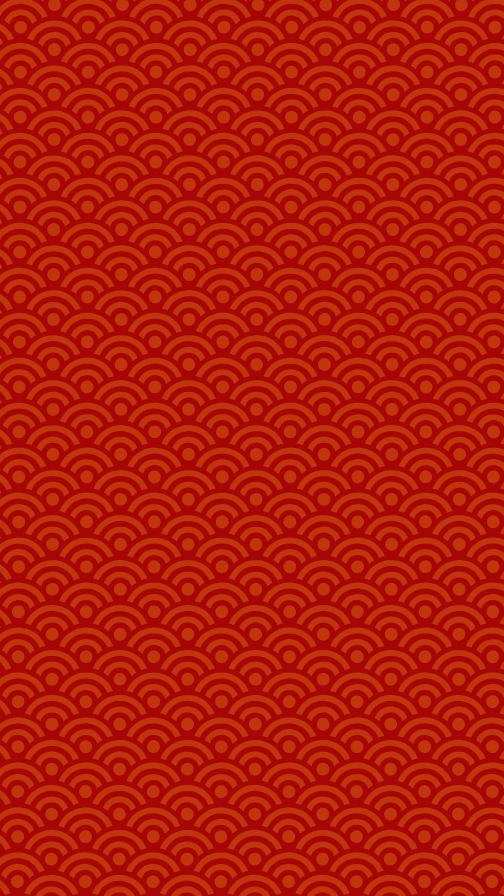
This pattern is drawn by a WebGL 1 fragment shader. Its source:

```glsl
precision highp float;

uniform vec2 u_resolution;

// Lengths are in units of one horizontal repeat.
#define REPEATS_ACROSS 7.435
#define ROW_STEP 0.3317
#define PHASE vec2(0.8055, 0.069)
#define LEAN 0.0037
#define SCALE_RADIUS 0.5
#define DOT_RADIUS 0.094
#define INNER_RING 0.217
#define OUTER_RING 0.387
#define RING_WIDTH 0.087
#define WEAR 0.006
#define RED vec3(0.65, 0.025, 0.02)
#define ORANGE vec3(0.75, 0.21, 0.05)

float hash(vec2 p) {
    vec3 q = fract(p.xyx * vec3(0.1031, 0.1030, 0.0973));
    q += dot(q, q.yzx + 33.33);
    return fract((q.x + q.y) * q.z);
}

float valueNoise(vec2 p) {
    vec2 cell = floor(p);
    vec2 f = fract(p);
    f = f * f * (3.0 - 2.0 * f);
    float low = mix(hash(cell), hash(cell + vec2(1.0, 0.0)), f.x);
    float high = mix(hash(cell + vec2(0.0, 1.0)), hash(cell + 1.0), f.x);
    return mix(low, high, f.y);
}

float coverage(float dist, float pixel) {
    return clamp(0.5 - dist / pixel, 0.0, 1.0);
}

float ringDistance(float r, float radius) {
    return abs(r - radius) - 0.5 * RING_WIDTH;
}

// Central dot and two concentric rings.
float motifDistance(float r) {
    float rings = min(ringDistance(r, INNER_RING), ringDistance(r, OUTER_RING));
    return min(r - DOT_RADIUS, rings);
}

void main() {
    float pixel = REPEATS_ACROSS / u_resolution.x;
    vec2 p = vec2(gl_FragCoord.x, u_resolution.y - gl_FragCoord.y) * pixel;
    p.x += LEAN * p.y;
    p -= PHASE;

    // Slight unevenness of the printed edges.
    float wobble = WEAR * (valueNoise(p * 14.0 + 200.0) - 0.5);

    // Staggered rows, each lower row overlapping the one above.
    float nearestRow = floor(p.y / ROW_STEP);
    float ink = 0.0;
    for (int i = -1; i <= 2; i++) {
        float row = nearestRow + float(i);
        float x = p.x - 0.5 * mod(row, 2.0);
        vec2 local = vec2(fract(x + 0.5) - 0.5, p.y - row * ROW_STEP);
        float r = length(local);
        float motif = coverage(motifDistance(r) + wobble, pixel);
        ink = mix(ink, motif, coverage(r - SCALE_RADIUS, pixel));
    }

    gl_FragColor = vec4(mix(RED, ORANGE, ink), 1.0);
}
```
